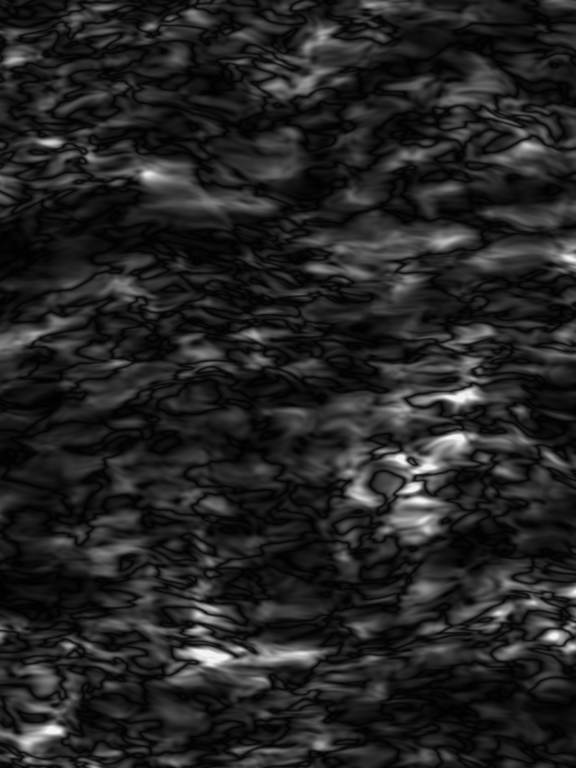
Reproduce this texture procedurally as a Shadertoy shader.

```glsl
vec2 latticeGradient(vec2 cell) {
    uvec2 u = uvec2(ivec2(cell) + 4096);
    uint h = u.x * 1597334673u ^ u.y * 3812015801u;
    h = (h ^ (h >> 15)) * 2246822519u;
    h ^= h >> 13;
    float angle = 6.28319 * float(h & 65535u) / 65536.0;
    return vec2(cos(angle), sin(angle));
}

float gradientNoise(vec2 p) {
    vec2 i = floor(p), f = p - i;
    vec2 w = f * f * f * (f * (f * 6.0 - 15.0) + 10.0);
    vec2 e = vec2(0, 1);
    float low = mix(dot(latticeGradient(i), f),
                    dot(latticeGradient(i + e.yx), f - e.yx), w.x);
    float high = mix(dot(latticeGradient(i + e.xy), f - e.xy),
                     dot(latticeGradient(i + e.yy), f - e.yy), w.x);
    return mix(low, high, w.y);
}

// Bend the flat strata, then ruffle their outlines
vec2 warp(vec2 p) {
    p.y += 0.07 * gradientNoise(p * vec2(2.2, 2.8) + 31.7) - 0.06 * p.x;
    vec2 q = p * vec2(13.0, 24.0);
    return p + vec2(0.034, 0.013) * vec2(gradientNoise(q + 7.3), gradientNoise(q + 53.9));
}

// Signed layers: broad patches carrying finer grains
float strata(vec2 p) {
    float patchiness = gradientNoise(p * vec2(2.6, 5.5) + 17.4);
    float roughness = mix(0.45, 1.3, smoothstep(-0.3, 0.25, patchiness));
    vec2 frequency = vec2(3.0, 7.0);
    float sum = 0.0;
    for (int i = 0; i < 5; i++) {
        float k = float(i);
        float weight = i < 2 ? 0.52 : roughness * (i == 4 ? 0.24 : 0.56);
        vec2 q = vec2(p.x + 0.2 * p.y, p.y + 0.05 * (k - 2.0) * p.x);
        sum += weight * gradientNoise(q * frequency + 19.37 * k + 3.1);
        frequency *= 2.0;
    }
    return sum;
}

float brightness(vec2 p) {
    vec2 q = warp(p);
    // Folding the sign leaves dark seams along the zero contours
    float s = strata(q);
    float folded = sqrt(s * s + 0.00004) / 0.27;
    float glow = 1.5 * gradientNoise(q * vec2(3.2, 7.0) + 71.2)
               + 1.5 * gradientNoise(q * vec2(11.0, 25.0) + 5.6);
    return 0.182 * pow(folded, 0.85) * exp(glow);
}

void mainImage(out vec4 fragColor, in vec2 fragCoord) {
    vec2 p = fragCoord / iResolution.x;
    // Average four nearby samples for soft seams
    float grey = 0.0;
    for (int i = 0; i < 4; i++) {
        vec2 offset = vec2(i % 2, i / 2) - 0.5;
        grey += 0.25 * brightness(p + offset * 0.0015);
    }
    fragColor = vec4(vec3(min(grey, 0.95)), 1.0);
}
```
